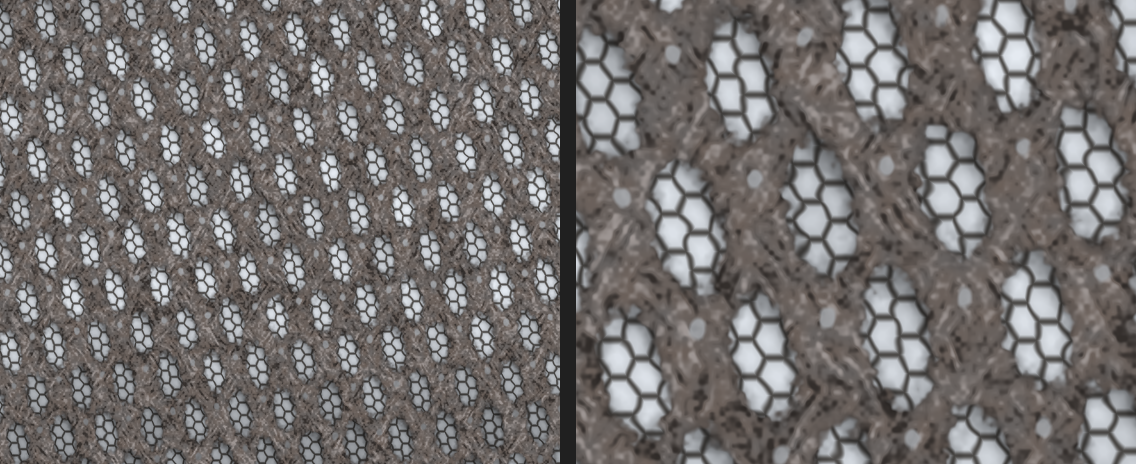
Left: the whole. Right: its middle third, enlarged.
Write a Shadertoy shader that draws this texture.

```glsl
const vec2 LATTICE_ORIGIN = vec2(0.577, 0.516);
const mat2 LATTICE = mat2(0.0964, 0.0125, 0.0575, -0.0931);
const vec2 HOLE_RADII = vec2(0.0235, 0.0465);
const vec2 PINHOLE_OFFSET = vec2(0.047, 0.031);
const float PINHOLE_RADIUS = 0.0075;

const vec3 YARN_DARK = vec3(0.20, 0.18, 0.17);
const vec3 YARN_BROWN = vec3(0.42, 0.375, 0.35);
const vec3 YARN_GREY = vec3(0.40, 0.385, 0.38);
const vec3 YARN_LIGHT = vec3(0.62, 0.59, 0.58);
const vec3 SEAM = vec3(0.33, 0.32, 0.31);
const vec3 BACKING = vec3(0.84, 0.86, 0.885);

struct Hole {
    vec2 local;     // position relative to the hole centre
    vec2 id;        // lattice cell
    float radius;   // 1 on the rim
    float pinhole;  // distance to the closest pinhole
};

vec2 hash22(vec2 p) {
    vec3 q = fract(p.xyx * vec3(0.1031, 0.1030, 0.0973));
    q += dot(q, q.yzx + 33.33);
    return fract((q.xx + q.yz) * q.zy);
}

float noise(vec2 p) {
    vec2 cell = floor(p), f = fract(p);
    f = f * f * (3.0 - 2.0 * f);
    float low = mix(hash22(cell).x, hash22(cell + vec2(1, 0)).x, f.x);
    float high = mix(hash22(cell + vec2(0, 1)).x, hash22(cell + 1.0).x, f.x);
    return mix(low, high, f.y);
}

vec2 rotate(vec2 p, float angle) {
    float c = cos(angle), s = sin(angle);
    return vec2(c * p.x - s * p.y, s * p.x + c * p.y);
}

// Closest hole and pinhole of the skewed lattice
Hole findHole(vec2 p, mat2 lattice) {
    Hole best = Hole(vec2(0), vec2(0), 1e3, 1e3);
    vec2 base = round(inverse(lattice) * p);
    for (int j = -1; j <= 1; j++)
    for (int i = -1; i <= 1; i++) {
        vec2 id = base + vec2(i, j);
        vec2 jitter = hash22(id + 60.0) - 0.5;
        vec2 local = p - lattice * id - 0.004 * jitter;
        vec2 pin = local - PINHOLE_OFFSET - 0.006 * jitter.yx;
        local.x += 0.14 * local.y;
        float radius = length(local / (HOLE_RADII * (1.0 + 0.1 * jitter.y)));
        best.pinhole = min(best.pinhole, length(pin * vec2(1.15, 0.9)));
        if (radius < best.radius) {
            best.local = local;
            best.id = id;
            best.radius = radius;
        }
    }
    return best;
}

// Distance to the seams of a honeycomb with flat tops
float seamDistance(vec2 p) {
    vec2 period = vec2(1.732, 1.0);
    vec2 a = mod(p, period) - 0.5 * period;
    vec2 b = mod(p - 0.5 * period, period) - 0.5 * period;
    vec2 g = abs(dot(a, a) < dot(b, b) ? a : b);
    return 0.5 - max(g.y, dot(g, vec2(0.866, 0.5)));
}

vec3 yarnColor(vec2 p) {
    // Two crossing fibre directions, blended in patches
    vec2 bent = p + 0.008 * vec2(noise(p * 38.0), noise(p * 38.0 + 70.0));
    float left = noise(rotate(bent, 0.55) * vec2(210.0, 62.0) + 300.0);
    float right = noise(rotate(bent, -0.6) * vec2(210.0, 62.0) + 700.0);
    float fibre = mix(left, right, smoothstep(0.3, 0.7, noise(p * 48.0 + 20.0)));
    float grain = noise(p * 260.0 + 90.0);
    float tone = 0.62 * fibre + 0.38 * grain + 0.2 * (noise(p * 24.0) - 0.5);
    vec3 body = mix(YARN_GREY, YARN_BROWN, noise(p * 75.0 + 150.0));
    vec3 color = mix(YARN_DARK, body, smoothstep(0.08, 0.48, tone));
    return mix(color, YARN_LIGHT, smoothstep(0.48, 0.95, tone));
}

vec3 backingColor(Hole hole, float light) {
    vec2 jitter = hash22(hole.id + 120.0) - 0.5;
    vec2 wobble = vec2(noise(hole.local * 90.0 + hole.id * 9.0) - 0.5, 0.0);
    vec2 knit = hole.local * vec2(44.0, 37.0) + vec2(0.433, 0.0);
    float seam = seamDistance(knit + 0.25 * wobble + jitter * vec2(0.35, 0.9));
    vec3 color = mix(SEAM, BACKING, smoothstep(0.0, 0.17, seam));
    color *= 0.9 + 0.25 * min(seam, 0.4);
    // Shade cast by the upper and right rim
    float shade = dot(hole.local / HOLE_RADII, vec2(0.55, 0.6));
    color *= 1.0 - 0.28 * smoothstep(0.15, 0.9, shade);
    color *= 1.0 - 0.25 * smoothstep(0.6, 1.05, hole.radius);
    return color * light * (0.97 + 0.14 * jitter.x);
}

void mainImage(out vec4 fragColor, in vec2 fragCoord) {
    vec2 p = fragCoord / iResolution.y;
    float pixel = 1.0 / iResolution.y;

    // Slight widening of the columns to the right
    vec2 q = p - LATTICE_ORIGIN;
    q.x -= 0.017 * q.x * q.x;
    Hole hole = findHole(q, LATTICE);

    // Frayed outline and rim shadow
    float fray = 0.3 * (noise(p * 110.0) - 0.5) + 0.16 * (noise(p * 230.0) - 0.5);
    hole.radius += fray;
    float soft = 0.07 + pixel / HOLE_RADII.x;
    float open = 1.0 - smoothstep(1.0 - soft, 1.0 + soft, hole.radius);
    float light = mix(0.74, 1.03, smoothstep(0.0, 0.4, p.y));
    light *= 1.0 - 0.12 * smoothstep(0.6, 1.2, p.y - 0.5 * p.x + 0.1);

    vec3 color = yarnColor(p);
    color *= 1.0 - 0.2 * (1.0 - smoothstep(1.0, 1.3, hole.radius));
    float pin = hole.pinhole + 0.012 * fray;
    float pinOpen = 1.0 - smoothstep(0.5 * PINHOLE_RADIUS, PINHOLE_RADIUS + pixel, pin);
    color = mix(color, 0.76 * BACKING * light, 0.8 * pinOpen);
    color = mix(color, backingColor(hole, light), open);
    fragColor = vec4(color, 1.0);
}
```
